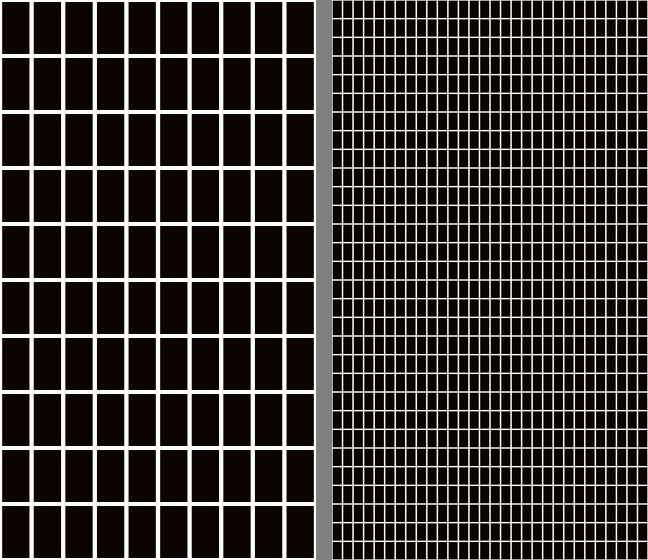
Left: one tile. Right: repeated 3 by 3.
Give the GLSL for this pattern, as a WebGL 2 fragment shader.

```glsl
#version 300 es
precision highp float;
// A ten by ten grid of plain near-black panels parted by thin white bars.
// Each bar is centred on a cell border, so opposite canvas edges each hold
// half a bar and the pattern tiles.

uniform vec2 u_resolution;
out vec4 fragColor;

// Distance to the nearest cell border on each axis, in canvas widths
vec2 borderDistance(vec2 uv, vec2 repeats, vec2 canvasSize) {
    vec2 cell = fract(uv * repeats);
    return min(cell, 1.0 - cell) * canvasSize / repeats;
}

void main() {
    vec2 uv = gl_FragCoord.xy / u_resolution;
    vec2 canvasSize = u_resolution / u_resolution.x;
    float pixel = 1.0 / u_resolution.x;

    // Upright bars are slightly wider than level ones
    vec2 halfWidth = vec2(0.0068, 0.0064);
    vec2 toBorder = borderDistance(uv, vec2(10.0), canvasSize);

    // Pixel coverage of the panel, smoothed over one pixel per edge
    vec2 inside = clamp((toBorder - halfWidth) / pixel + 0.5, 0.0, 1.0);
    float panel = inside.x * inside.y;

    vec3 barWhite = vec3(0.995, 0.992, 0.995);
    vec3 panelBlack = vec3(0.04, 0.01, 0.0);
    fragColor = vec4(mix(barWhite, panelBlack, panel), 1.0);
}
```
